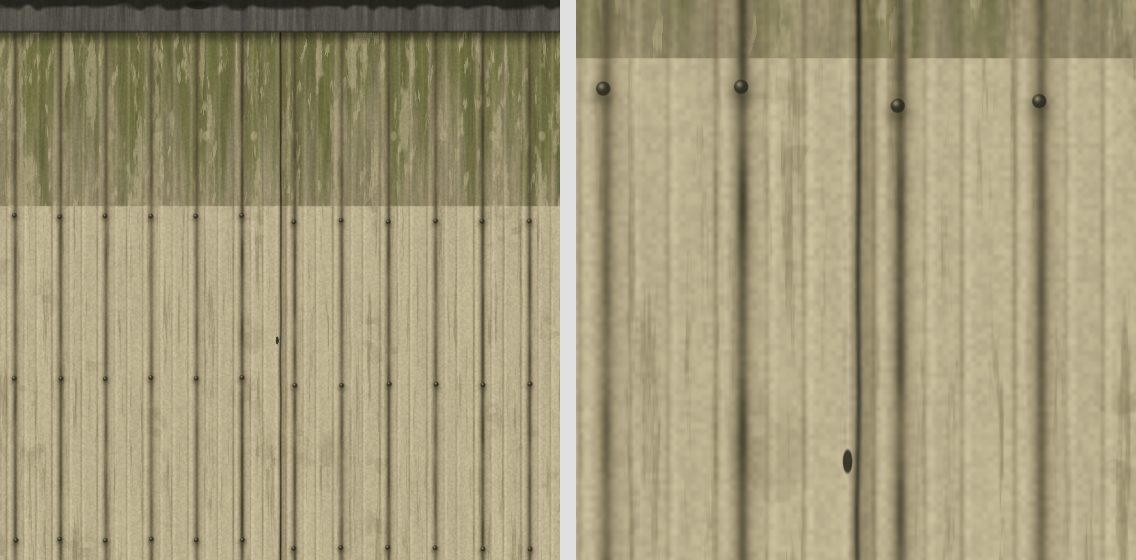
Left, the full canvas; right, a detail of the centre.
Write a WebGL 1 fragment shader that draws this texture.

```glsl
precision highp float;
// Weathered cream metal cladding: two ribbed sheets meet at a centre seam, under a dark trim.
// Ribs are profiles of the distance to the nearest groove; screws repeat on a grid.
// Stretched noise paints streaks and a moss band; cellular noise adds flakes and stains.

uniform vec2 u_resolution;

const float SEAM_X = 0.501;
const vec2 LEFT_RIBS = vec2(0.027, 0.0810);    // first groove, pitch
const vec2 RIGHT_RIBS = vec2(0.526, 0.0839);
const vec2 LEFT_SCREWS = vec2(0.036, 0.289);   // first row, pitch
const vec2 RIGHT_SCREWS = vec2(0.021, 0.292);
const float GROOVE_WIDTH = 0.0032;
const float SCREW_RADIUS = 0.0042;
const float MOSS_BOTTOM = 0.632;
const float TRIM_BOTTOM = 0.942;

const vec3 CREAM = vec3(0.765, 0.722, 0.585);
const vec3 HIGHLIGHT = vec3(0.83, 0.79, 0.66);
const vec3 DIRT = vec3(0.47, 0.42, 0.30);
const vec3 GROOVE = vec3(0.27, 0.25, 0.18);
const vec3 MOSS = vec3(0.41, 0.41, 0.245);
const vec3 GRIME = vec3(0.56, 0.525, 0.405);
const vec3 FLAKE = vec3(0.69, 0.65, 0.51);
const vec3 TRIM = vec3(0.335, 0.325, 0.295);
const vec3 SOOT = vec3(0.10, 0.10, 0.075);

float hash(vec2 p) {
  vec3 q = fract(p.xyx * 0.1031);
  q += dot(q, q.yzx + 33.33);
  return fract((q.x + q.y) * q.z);
}

float noise(vec2 p) {
  vec2 i = floor(p), f = fract(p);
  f = f * f * (3.0 - 2.0 * f);
  return mix(mix(hash(i), hash(i + vec2(1.0, 0.0)), f.x),
             mix(hash(i + vec2(0.0, 1.0)), hash(i + 1.0), f.x), f.y);
}

// Vertical streaks: octaves that get finer faster down the sheet than across it
float streaks(vec2 p) {
  float sum = 0.0, weight = 0.5;
  for (int i = 0; i < 4; i++) {
    sum += weight * noise(p);
    p = p * vec2(2.1, 2.7) + 17.3;
    weight *= 0.55;
  }
  return sum / 1.01;
}

// Cellular noise: distance to the nearest point, and that cell's random value
vec2 cells(vec2 p) {
  vec2 base = floor(p), best = vec2(9.0, 0.0);
  for (int y = -1; y <= 1; y++) {
    for (int x = -1; x <= 1; x++) {
      vec2 c = base + vec2(float(x), float(y));
      float d = length(c + vec2(hash(c), hash(c + 41.0)) - p);
      if (d < best.x) best = vec2(d, hash(c + 83.0));
    }
  }
  return best;
}

float soft(float d, float width) { return exp(-d * d / (width * width)); }

void main() {
  vec2 uv = gl_FragCoord.xy / u_resolution;
  float aa = 1.0 / min(u_resolution.x, u_resolution.y);
  float side = step(SEAM_X, uv.x);
  vec2 ribs = mix(LEFT_RIBS, RIGHT_RIBS, side);
  vec2 rows = mix(LEFT_SCREWS, RIGHT_SCREWS, side);

  // Nearest groove, and position along the flat to its right
  float t = (uv.x - ribs.x) / ribs.y;
  float id = floor(t + 0.5) + side * 20.0;
  float d = (fract(t + 0.5) - 0.5) * ribs.y;
  float flatX = fract(t) * ribs.y;

  float fine = streaks(uv * vec2(150.0, 7.0));
  float broad = streaks(uv * vec2(38.0, 2.5) + 9.0);
  float grain = noise(uv * 300.0) - 0.5;
  float wear = mix(0.55, 1.0, hash(vec2(id, 5.0))) * (0.7 + 0.6 * noise(vec2(id * 7.0, uv.y * 22.0)));

  // Painted sheet with dirt runs and stains
  vec3 col = CREAM * (0.96 + 0.10 * (broad - 0.5));
  col = mix(col, DIRT, 0.45 * smoothstep(0.56, 0.85, fine));
  vec2 stain = cells(uv * vec2(13.0, 10.0) + 0.15 * fine);
  float spots = smoothstep(0.42, 0.6, noise(uv * 75.0));
  col = mix(col, DIRT, 0.22 * step(0.72, stain.y) * spots * smoothstep(0.5, 0.15, stain.x));

  // Moss band, greener toward the top
  float height = (uv.y - MOSS_BOTTOM) / (TRIM_BOTTOM - MOSS_BOTTOM);
  float green = smoothstep(0.25, 0.75, broad + 0.5 * height - 0.17);
  vec3 moss = mix(GRIME, MOSS, green) * (0.84 + 0.34 * fine);
  vec2 flake = cells(uv * vec2(110.0, 34.0) + 2.0 * fine);
  float peeled = smoothstep(0.54, 0.70, streaks(uv * vec2(72.0, 9.0) + 31.0));
  peeled = max(peeled, step(0.88, flake.y) * smoothstep(0.55, 0.2, flake.x));
  moss = mix(moss, FLAKE, 0.65 * peeled);
  float spotX = (fract(t * 0.95 + 0.5) - 0.5) * ribs.y / 0.95;
  moss = mix(moss, FLAKE, 0.6 * smoothstep(0.008, 0.004, length(vec2(spotX, (uv.y - 0.757) * 0.7))));
  float mossMask = smoothstep(-aa, aa, uv.y - MOSS_BOTTOM);
  col = mix(col, moss, mossMask);

  // Rib profile: raised lip left of each groove, faint creases across the flat
  float lit = 1.0 - 0.55 * mossMask;
  col = mix(col, HIGHLIGHT, 0.65 * lit * soft(d + 0.0095, 0.0035));
  col = mix(col, DIRT, 0.55 * wear * soft(d + 0.0155, 0.0018));
  col = mix(col, DIRT, 0.45 * soft(d, 0.0085));
  col = mix(col, GROOVE, 0.85 * wear * soft(d - 0.0005, GROOVE_WIDTH));
  col = mix(col, DIRT, 0.42 * wear * (soft(flatX - 0.037, 0.0017) + 0.6 * soft(flatX - 0.015, 0.0015)));
  col = mix(col, HIGHLIGHT, 0.4 * lit * (soft(flatX - 0.041, 0.0025) + soft(flatX - 0.019, 0.0025)));

  // Seam between the sheets, with a small chip
  float seam = uv.x - SEAM_X - 0.0012 * (noise(vec2(3.0, uv.y * 14.0)) - 0.5);
  col = mix(col, HIGHLIGHT, 0.5 * lit * soft(seam + 0.0065, 0.0035));
  col = mix(col, DIRT, 0.5 * soft(seam - 0.004, 0.006));
  col = mix(col, SOOT, (0.55 + 0.4 * fine) * soft(seam, 0.0019));
  col = mix(col, SOOT, 0.8 * smoothstep(1.2, 0.8, length((uv - vec2(0.495, 0.392)) / vec2(0.0028, 0.007))));

  // Screws: three rows on every groove
  float row = clamp(floor((uv.y - rows.x) / rows.y + 0.5), 0.0, 2.0);
  vec2 s = vec2(d, uv.y - rows.x - row * rows.y);
  s += 0.003 * (vec2(hash(vec2(id, row)), hash(vec2(row + 9.0, id))) - 0.5);
  col = mix(col, GROOVE, 0.45 * soft(length(s + vec2(0.0, 0.004)), 0.007));
  col = mix(col, SOOT * 1.6, 0.85 * smoothstep(SCREW_RADIUS + aa, SCREW_RADIUS - aa, length(s)));
  col = mix(col, CREAM, 0.6 * soft(length(s - vec2(-0.0012, 0.0014)), 0.0018));

  // Trim: sooty top edge, vertical runs, shadow below
  col *= 1.0 - 0.4 * smoothstep(0.025, 0.0, TRIM_BOTTOM - uv.y);
  vec3 trim = TRIM * (0.70 + 0.55 * fine) * (0.88 + 0.25 * broad);
  trim = mix(trim, SOOT, 0.8 * smoothstep(0.982, 0.992, uv.y + 0.012 * (noise(uv * 60.0) - 0.5)));
  trim = mix(trim, SOOT, 0.7 * soft(uv.y - TRIM_BOTTOM, 0.003));
  trim = mix(trim, SOOT, 0.8 * smoothstep(1.2, 0.7, length((uv - vec2(0.355, 0.991)) / vec2(0.022, 0.008))));
  col = mix(col, trim, smoothstep(-aa, aa, uv.y - TRIM_BOTTOM));

  gl_FragColor = vec4(col * (1.0 + 0.09 * grain), 1.0);
}
```
